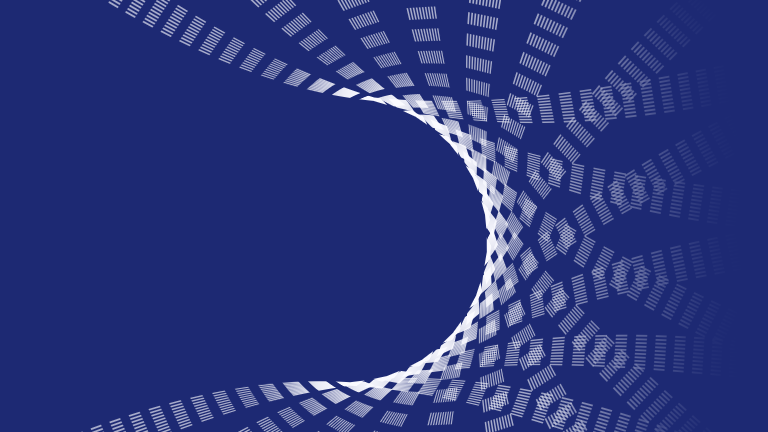
A WebGL 1 fragment shader for this background:

```glsl
precision highp float;
// A flared funnel of dashed ribbons on deep blue. Each ribbon is a hyperbola
// touching a hidden waist circle; copies turn around its centre. Ribbons are
// narrow and solid at the waist, then widen into hatched dashes and fade.
uniform vec2 u_resolution;

#define RIBBONS 11
#define WAIST_CENTRE vec2(0.799, 0.444)
#define WAIST_RADIUS 0.333
#define FIRST_ANGLE 78.5
#define ANGLE_STEP 16.65
#define ANGLE_SWAY 2.7
#define FLARE_SLOPE 0.55
#define FLARE_BEND 0.38
#define HATCH_LINES 10.0
#define DASH_RATE 15.0
#define BACKGROUND vec3(0.112, 0.16, 0.45)
#define INK vec3(0.98, 0.98, 1.0)

// Antialiased coverage of a region where the signed amount is positive
float coverage(float amount, float pixelSize) {
  return clamp(amount / pixelSize + 0.5, 0.0, 1.0);
}

// Opacity of one ribbon touching the waist at the given angle
float ribbon(vec2 p, float angle, float pixel) {
  vec2 normal = vec2(cos(angle), sin(angle));
  vec2 tangent = vec2(-normal.y, normal.x);
  float along = abs(dot(p, tangent));

  // Distance from the hyperbolic centre line
  float root = length(vec2(FLARE_BEND, FLARE_SLOPE * along));
  float slope = FLARE_SLOPE * FLARE_SLOPE * along / root;
  float offset = dot(p, normal) - WAIST_RADIUS - (root - FLARE_BEND);
  offset /= sqrt(1.0 + slope * slope);
  float reach = min(along, 0.75);
  float halfWidth = 0.004 + reach * (0.1 - 0.06 * reach);
  float body = coverage(halfWidth - abs(offset), pixel);

  // Sheared dashes, closer together away from the waist
  float shear = 0.35 + 1.4 * exp(-along * 9.0);
  float run = along + shear * offset;
  float phase = run * (DASH_RATE + 7.0 * run);
  float phasePixel = pixel * (DASH_RATE + 14.0 * along) * (1.0 + 0.3 * shear);
  float dashHalf = mix(0.34, 0.28, smoothstep(0.0, 0.3, along));
  float dash = coverage(dashHalf - abs(fract(phase + 0.5) - 0.5), phasePixel);

  // Fine lines running lengthwise
  float lane = (offset / halfWidth * 0.5 + 0.5) * HATCH_LINES;
  float lanePixel = 0.5 * HATCH_LINES * pixel / halfWidth;
  float hatch = coverage(0.25 - abs(fract(lane) - 0.5), lanePixel);
  float fill = mix(1.0, hatch, smoothstep(0.06, 0.25, along));

  float strength = mix(1.0, 0.62, smoothstep(0.0, 0.27, along));
  strength *= 1.0 - smoothstep(0.62, 0.88, along);
  return body * dash * fill * strength;
}

void main() {
  float pixel = 1.0 / u_resolution.y;
  vec2 uv = gl_FragCoord.xy * pixel;
  vec2 p = uv - WAIST_CENTRE;

  // Layer the translucent ribbons, spaced almost evenly around the waist
  float clear = 1.0;
  for (int i = 0; i < RIBBONS; i++) {
    float k = float(i);
    float degrees = FIRST_ANGLE - ANGLE_STEP * k
                  - ANGLE_SWAY * abs(sin(0.6283 * k));
    clear *= 1.0 - ribbon(p, radians(degrees), pixel);
  }

  // Fade toward the right
  float fade = 1.0 - smoothstep(1.14, 1.75, uv.x);
  gl_FragColor = vec4(mix(BACKGROUND, INK, (1.0 - clear) * fade), 1.0);
}
```
